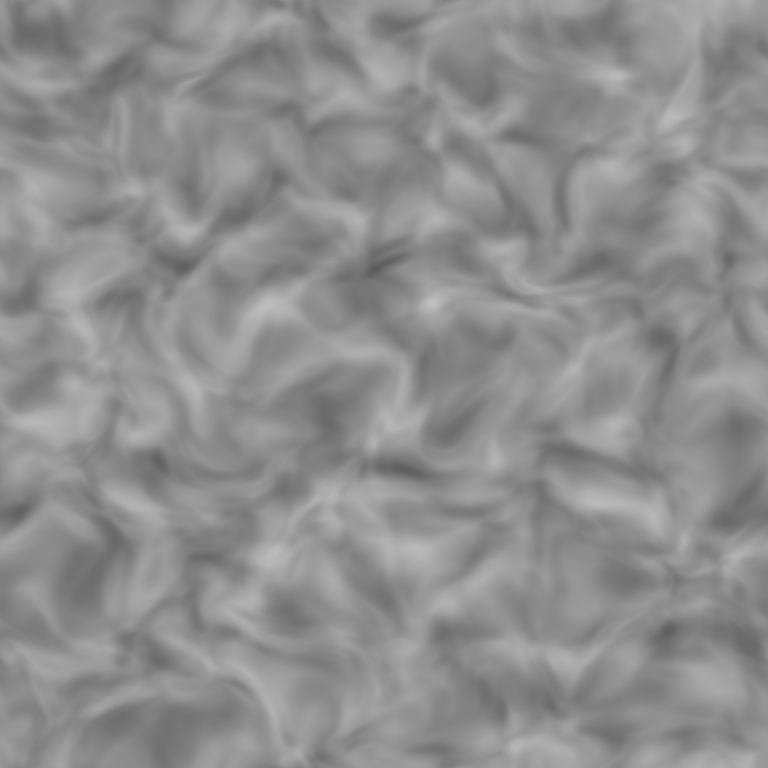
Give the GLSL for this texture, as a Shadertoy shader.

```glsl
#define BASE_GREY 0.562
#define CONTRAST 0.215
#define BROAD_WARP 0.065
#define FINE_WARP 0.026
#define BLOB_CELLS vec2(13.0, 16.0)
#define DETAIL_CELLS vec2(27.0, 31.0)
#define CREASE_CELLS vec2(12.0, 14.0)
#define CREASE_SOFTNESS 0.004

// Random unit gradient for a lattice cell
vec2 cellGradient(vec2 cell, float seed) {
    uvec3 h = uvec3(cell, seed) * uvec3(73856u, 19349u, 83492u);
    uint n = h.x ^ (h.y * 1973u) ^ (h.z * 9277u);
    n = (n ^ (n >> 16)) * 73244475u;
    n = (n ^ (n >> 15)) * 73244475u;
    n ^= n >> 16;
    float angle = 6.28319 * float(n & 65535u) / 65536.0;
    return vec2(cos(angle), sin(angle));
}

// Gradient noise that wraps after a whole number of cells
float tileNoise(vec2 uv, vec2 cells, float seed) {
    vec2 p = uv * cells;
    vec2 cell = floor(p);
    vec2 f = p - cell;
    vec2 s = f * f * f * (f * (f * 6.0 - 15.0) + 10.0);
    vec4 corner;
    for (int i = 0; i < 4; i++) {
        vec2 offset = vec2(i & 1, i >> 1);
        corner[i] = dot(cellGradient(mod(cell + offset, cells), seed), f - offset);
    }
    return mix(mix(corner.x, corner.y, s.x), mix(corner.z, corner.w, s.x), s.y);
}

vec2 warpOffset(vec2 uv, vec2 cells, float seed) {
    return vec2(tileNoise(uv, cells, seed), tileNoise(uv, cells, seed + 1.0));
}

// Soft bright lines along the zero crossings of the noise
float softCrease(vec2 uv, vec2 cells, float seed) {
    float n = tileNoise(uv, cells, seed);
    return 0.19 - sqrt(n * n + CREASE_SOFTNESS);
}

void mainImage(out vec4 fragColor, in vec2 fragCoord) {
    vec2 uv = fragCoord / iResolution.xy;

    // Bend the domain so blobs stretch and curl
    vec2 bent = uv + BROAD_WARP * warpOffset(uv, vec2(5.0, 6.0), 1.0);
    bent += FINE_WARP * warpOffset(bent, vec2(13.0), 3.0);

    // Layer broad shade, blobs, detail and creases
    float shade = 0.4 * tileNoise(uv, vec2(5.0), 5.0);
    shade += tileNoise(bent, BLOB_CELLS, 6.0);
    shade += 0.42 * tileNoise(bent, DETAIL_CELLS, 7.0);
    shade += 0.75 * softCrease(bent, CREASE_CELLS, 8.0);
    shade += 0.4 * softCrease(bent, DETAIL_CELLS, 9.0);

    fragColor = vec4(vec3(BASE_GREY + CONTRAST * shade), 1.0);
}
```
